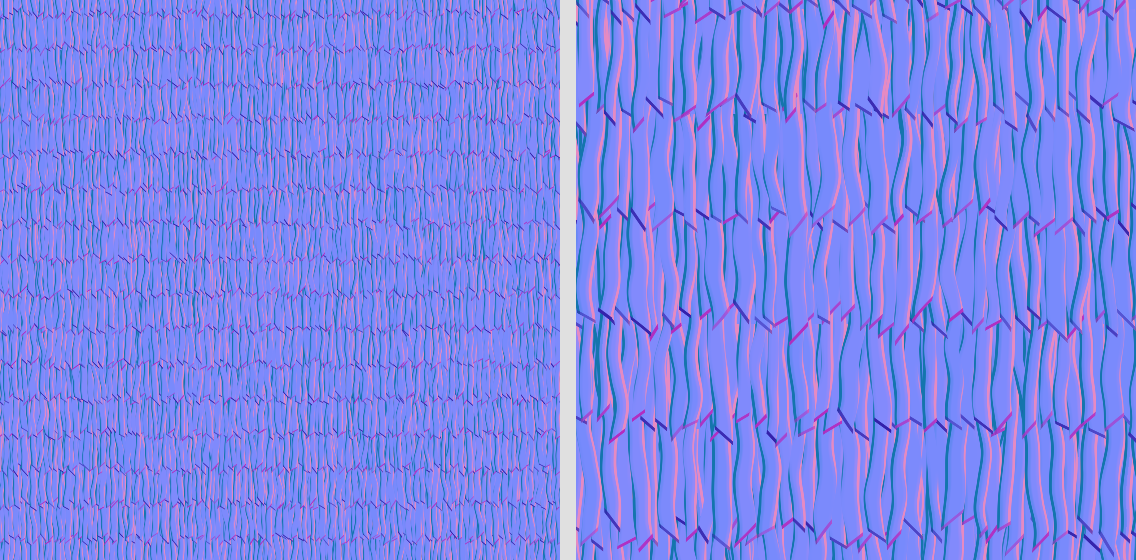
Left: the whole. Right: its middle third, enlarged.
Write a Shadertoy shader that draws this texture map.

```glsl
const float ROWS = 16.0;
const float COLUMNS = 128.0;
const float ROW_OFFSET = 0.58;

const vec3 FACE = vec3(0.49, 0.54, 0.99);
const vec3 LEFT_SIDE = vec3(0.08, 0.46, 0.68);
const vec3 RIGHT_SIDE = vec3(0.90, 0.54, 0.76);
const vec3 LEFT_ROUND = vec3(0.34, 0.53, 0.92);
const vec3 RIGHT_ROUND = vec3(0.66, 0.54, 0.95);
const vec3 CUT_LEFT = vec3(0.20, 0.13, 0.67);
const vec3 CUT_RIGHT = vec3(0.70, 0.17, 0.75);

vec3 hash3(vec2 cell) {
    vec3 q = fract(cell.xyx * vec3(0.1031, 0.1030, 0.0973));
    q += dot(q, q.yxz + 33.33);
    return fract((q.xxy + q.yzz) * q.zyx);
}

// One-dimensional gradient noise, roughly -1 to 1
float gradientNoise(float x, float seed) {
    float cell = floor(x);
    float f = x - cell;
    float g0 = hash3(vec2(cell + 20.0, seed)).x * 2.0 - 1.0;
    float g1 = hash3(vec2(cell + 21.0, seed)).x * 2.0 - 1.0;
    float u = f * f * f * (f * (f * 6.0 - 15.0) + 10.0);
    return 2.0 * mix(g0 * f, g1 * (f - 1.0), u);
}

// Coverage of a line lying just inside a boundary
float rim(float inside, float width, float blur) {
    return 1.0 - smoothstep(width - blur, width + blur, inside);
}

// Lays one straw over the colour beneath; p is in columns and rows
vec3 layStraw(vec3 under, vec2 p, vec2 id, float blur) {
    vec2 cell = mod(id, vec2(COLUMNS, ROWS));
    vec3 shape = hash3(cell + 3.0);
    vec3 cut = hash3(cell + 171.0);
    vec3 shade = hash3(cell + 359.0);
    float seed = cell.x + cell.y * COLUMNS;
    float along = p.y - id.y;

    // Leaning, gently curved centre line
    float bend = 0.45 * gradientNoise(along * 1.7 + shape.z * 3.0, seed);
    float lean = (shape.y - 0.5) * 1.3 * (along - 0.5);
    float dx = p.x - (id.x + 0.5 + (shape.x - 0.5) * 0.6 + bend + lean);
    float halfWidth = mix(0.45, 0.82, shape.z) - 0.12 * abs(along - 0.4);
    float side = (halfWidth - abs(dx)) / COLUMNS;

    // Slanted lower end
    float slant = (cut.x < 0.55 ? -1.0 : 1.0) * mix(0.5, 1.3, cut.y);
    float tip = (cut.z - 0.5) * 0.26 + slant * dx * ROWS / COLUMNS;
    float end = (along - tip) / (ROWS * sqrt(1.0 + slant * slant));

    // Side lines taper to nothing along the straw
    float fade = gradientNoise(along * 1.9 + 7.0, seed + 0.5);
    float strength = dx < 0.0 ? shade.x : shade.y;
    strength = clamp(0.2 + 0.95 * strength + 0.7 * fade, 0.0, 1.0);
    float sideLine = rim(side, 0.0017 * strength, blur) * smoothstep(0.0, 0.6, strength);
    float rounding = rim(side, mix(0.0014, 0.0034, strength), 0.0008);
    float endLine = rim(end, 0.0017, blur) * mix(0.45, 1.0, shade.z);

    vec3 color = FACE + vec3((shade.z - 0.5) * 0.05, 0.0, 0.0);
    color = mix(color, dx < 0.0 ? LEFT_ROUND : RIGHT_ROUND, rounding * strength * 0.6);
    color = mix(color, dx < 0.0 ? LEFT_SIDE : RIGHT_SIDE, sideLine);
    color = mix(color, slant < 0.0 ? CUT_LEFT : CUT_RIGHT, endLine);
    return mix(under, color, smoothstep(-blur, blur, min(side, end)));
}

// Upper courses overlap lower ones; odd straws overlap even ones
vec3 thatch(vec2 p, float blur) {
    vec3 color = FACE;
    float pairStart = 2.0 * floor(p.x * 0.5);
    for (int course = -1; course <= 1; course++) {
        float row = floor(p.y) + float(course);
        for (int layer = 0; layer < 2; layer++) {
            for (int j = -1; j <= 1; j++) {
                float column = pairStart + float(layer + 2 * j);
                color = layStraw(color, p, vec2(column, row), blur);
            }
        }
    }
    return color;
}

void mainImage(out vec4 fragColor, in vec2 fragCoord) {
    vec2 uv = fragCoord / iResolution.xy;
    vec2 p = uv * vec2(COLUMNS, ROWS) - vec2(0.0, ROW_OFFSET);
    float blur = 0.45 / iResolution.y;
    fragColor = vec4(thatch(p, blur), 1.0);
}
```
